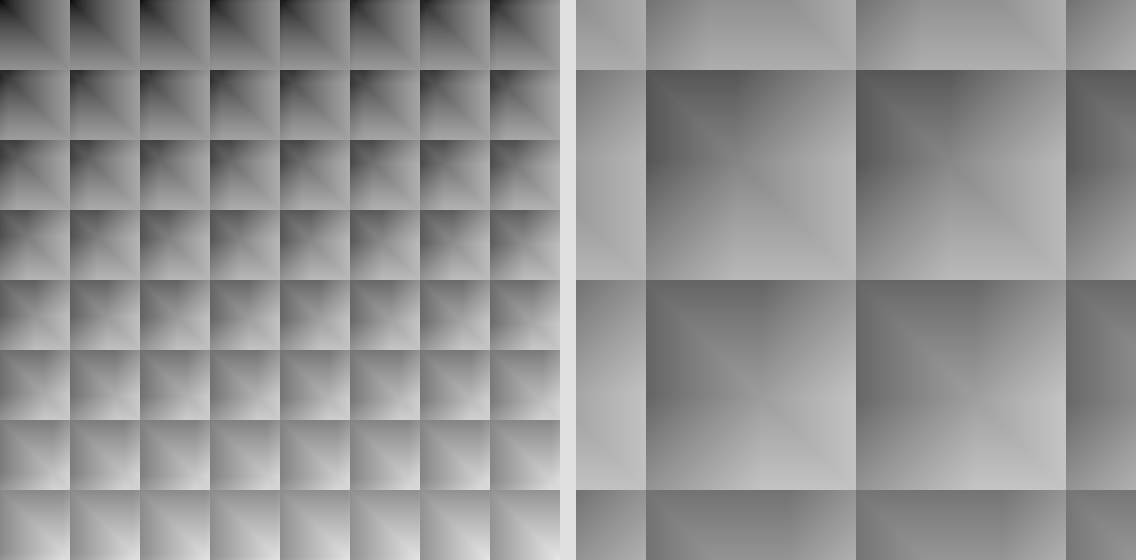
Left, the full canvas; right, a detail of the centre.
A Shadertoy shader for this pattern:

```glsl
#define GRID 8.0         // cells across and down
#define PEAK_GRAY 0.9    // brightness of the lightest tone
#define TONE_POWER 0.65  // below 1 lifts the midtones
#define SUBSAMPLES 2     // samples per pixel side

// Midpoint between the largest and smallest component
float lightness(vec3 color) {
    float high = max(color.r, max(color.g, color.b));
    float low = min(color.r, min(color.g, color.b));
    return 0.5 * (high + low);
}

// Each cell is one slice of a color cube, read left to right, top to bottom
vec3 cubeSlices(vec2 uv) {
    vec2 grid = vec2(uv.x, 1.0 - uv.y) * GRID;
    vec2 cell = floor(grid);
    float depth = (cell.y * GRID + cell.x) / (GRID * GRID - 1.0);
    return vec3(fract(grid), depth);
}

float toneCurve(float value) {
    return PEAK_GRAY * pow(value, TONE_POWER);
}

void mainImage(out vec4 fragColor, in vec2 fragCoord) {
    vec2 pixelCorner = fragCoord - 0.5;
    float gray = 0.0;

    // Average samples inside the pixel to smooth the cell seams
    for (int y = 0; y < SUBSAMPLES; y++) {
        for (int x = 0; x < SUBSAMPLES; x++) {
            vec2 offset = (vec2(x, y) + 0.5) / float(SUBSAMPLES);
            vec2 uv = (pixelCorner + offset) / iResolution.xy;
            gray += toneCurve(lightness(cubeSlices(uv)));
        }
    }
    gray /= float(SUBSAMPLES * SUBSAMPLES);

    fragColor = vec4(vec3(gray), 1.0);
}
```
